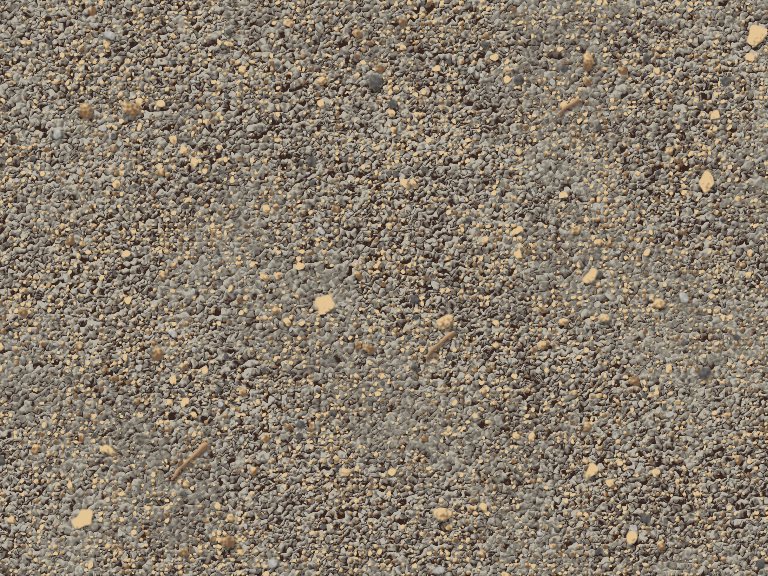
Write a Shadertoy shader that draws this texture.

```glsl
// Dry gravelly soil: fine grey grains, dark hollows, ochre specks, pebbles and a few twigs.

vec2 hash2(vec2 p) {
    vec3 q = fract(p.xyx * vec3(0.1031, 0.1030, 0.0973));
    q += dot(q, q.yzx + 33.33);
    return fract((q.xx + q.yz) * q.zy);
}

float gradientDot(vec2 cell, vec2 offset) {
    float angle = 6.2832 * hash2(cell).x;
    return dot(vec2(cos(angle), sin(angle)), offset);
}

float noise(vec2 p) {
    vec2 i = floor(p), f = p - i;
    vec2 u = f * f * f * (f * (f * 6.0 - 15.0) + 10.0);
    vec2 e = vec2(1.0, 0.0);
    return mix(mix(gradientDot(i, f), gradientDot(i + e, f - e), u.x),
               mix(gradientDot(i + e.yx, f - e.yx), gradientDot(i + 1.0, f - 1.0), u.x), u.y);
}

float fbm(vec2 p) {
    return noise(p) + 0.5 * noise(p * 2.1 + 7.3) + 0.25 * noise(p * 4.3 + 3.1);
}

mat2 rotation(float a) {
    return mat2(cos(a), sin(a), -sin(a), cos(a));
}

// Packed cells: x = light on the dome, y = random tone, z = shadow under the grain
vec3 grains(vec2 p) {
    vec2 home = floor(p), toNearest = vec2(0.0), id = home;
    float first = 9.0, second = 9.0;
    for (int y = -1; y <= 1; y++)
    for (int x = -1; x <= 1; x++) {
        vec2 cell = home + vec2(x, y);
        vec2 d = p - cell - hash2(cell);
        float dist = length(d);
        if (dist < first) {
            second = first;
            first = dist;
            toNearest = d;
            id = cell;
        } else second = min(second, dist);
    }
    float light = dot(toNearest, vec2(-0.45, 0.89));
    float gap = 1.0 - smoothstep(0.04, 0.34, second - first);
    return vec3(light, hash2(id + 91.0).x, gap * smoothstep(0.2, -0.25, light));
}

// Tone ramp from shadow to sunlit grain
vec3 soilColor(float t) {
    vec3 c = mix(vec3(0.21, 0.14, 0.12), vec3(0.41, 0.38, 0.35), smoothstep(-0.05, 0.34, t));
    c = mix(c, vec3(0.53, 0.51, 0.46), smoothstep(0.3, 0.6, t));
    return mix(c, vec3(0.73, 0.71, 0.65), smoothstep(0.54, 1.05, t));
}

// One layer of loose stones, at most one per cell
void scatterStones(inout vec3 color, vec2 uv, float scale, float chance, float greyShare) {
    vec2 p = uv * scale, cell = floor(p);
    vec2 h = hash2(cell + scale), k = hash2(cell + scale + 47.0);
    float present = step(h.x, chance * (1.0 + 2.2 * noise(cell / scale * 11.0 + scale)));
    float radius = mix(0.2, 0.44, k.x);
    vec2 center = cell + 0.5 + (hash2(cell + 13.0) - 0.5) * (1.0 - 2.0 * radius);
    vec2 d = rotation(6.2832 * k.y) * (p - center);
    d.y *= 1.0 + 0.6 * h.y;
    float edge = length(d) - radius * (1.0 + 0.7 * noise(p * 2.2 + 5.0));
    float light = dot(p - center, vec2(-0.45, 0.89)) / radius;

    // Shadow below, then the lit stone
    float shadow = smoothstep(0.12, -0.05, length(p - center - vec2(0.05, -0.12)) - radius * 0.85);
    color *= 1.0 - 0.35 * shadow * present;
    float shade = 0.6 + 0.35 * light + 0.8 * (k.y - 0.5) + 0.5 * noise(uv * 170.0);
    vec3 ochre = mix(vec3(0.47, 0.35, 0.25), vec3(0.89, 0.77, 0.58), smoothstep(0.1, 0.8, shade));
    vec3 grey = mix(vec3(0.36, 0.35, 0.34), vec3(0.71, 0.70, 0.68), step(0.5, h.y));
    grey += 0.06 * light + 0.15 * noise(uv * 150.0);
    vec3 stone = mix(ochre, grey, step(fract(h.x * 57.0 + k.x), greyShare));
    color = mix(color, stone, present * smoothstep(0.07, -0.06, edge));
}

void addTwigs(inout vec3 color, vec2 uv, float aspect) {
    for (int i = 0; i < 3; i++) {
        vec2 h = hash2(vec2(float(i) * 5.0 + 2.0, 17.0));
        vec2 center = (0.1 + 0.8 * hash2(vec2(float(i) * 3.0 + 4.0, 8.0))) * vec2(aspect, 1.0);
        vec2 d = rotation(-0.45 - 0.4 * h.x) * (uv - center);
        float halfLength = mix(0.015, 0.042, h.y);
        float thickness = 0.0032 + 0.03 * d.x + 0.003 * noise(uv * 90.0);
        d.y += 2.0 * d.x * d.x + 0.006 * noise(uv * 30.0);
        d.x -= clamp(d.x, -halfLength, halfLength);
        float shadow = smoothstep(0.005, 0.0, length(d + vec2(0.0, 0.005)) - 0.002);
        color = mix(color, vec3(0.28, 0.21, 0.18), 0.6 * shadow);
        vec3 bark = mix(vec3(0.48, 0.37, 0.28), vec3(0.80, 0.66, 0.49), smoothstep(-0.003, 0.003, d.y));
        color = mix(color, bark, smoothstep(0.001, -0.001, length(d) - thickness));
    }
}

vec3 ground(vec2 uv, float aspect) {
    // Dusty areas are smoother, rough areas have deeper hollows
    float rough = smoothstep(-0.5, 0.4, fbm(uv * 3.5 + 2.0));
    vec2 warped = uv + 0.008 * vec2(noise(uv * 85.0), noise(uv * 85.0 + 31.0));
    vec3 coarse = grains(warped * 88.0);
    vec3 fine = grains(warped * 145.0 + 9.0);
    vec3 grain = mix(fine, coarse, smoothstep(-0.2, 0.2, noise(uv * 34.0)));
    float hollow = smoothstep(-0.3, 0.4, noise(uv * 42.0 + 5.0) + 0.25 * (rough - 0.5));
    float relief = 0.75 * grain.x + 0.5 * (grain.y - 0.5) + 0.55 * noise(uv * 165.0)
                 + 0.3 * noise(uv * 75.0 + 3.0) - 1.1 * grain.z * hollow;
    float tone = 0.61 + mix(0.75, 1.25, rough) * relief + 0.13 * fbm(uv * 5.0 + 20.0);
    vec3 color = soilColor(tone);

    scatterStones(color, uv + 0.19, 122.0, 0.26, 0.05);
    scatterStones(color, uv, 88.0, 0.3, 0.08);
    scatterStones(color, uv + 0.37, 50.0, 0.07, 0.25);
    scatterStones(color, uv + 0.71, 24.0, 0.03, 0.4);
    addTwigs(color, uv, aspect);
    return color;
}

void mainImage(out vec4 fragColor, in vec2 fragCoord) {
    // Four samples per pixel smooth the small grains
    vec3 color = vec3(0.0);
    for (int i = 0; i < 4; i++) {
        vec2 shift = vec2(i % 2, i / 2) * 0.4 - 0.2;
        color += ground((fragCoord + shift) / iResolution.y, iResolution.x / iResolution.y);
    }
    fragColor = vec4(color / 4.0, 1.0);
}
```
